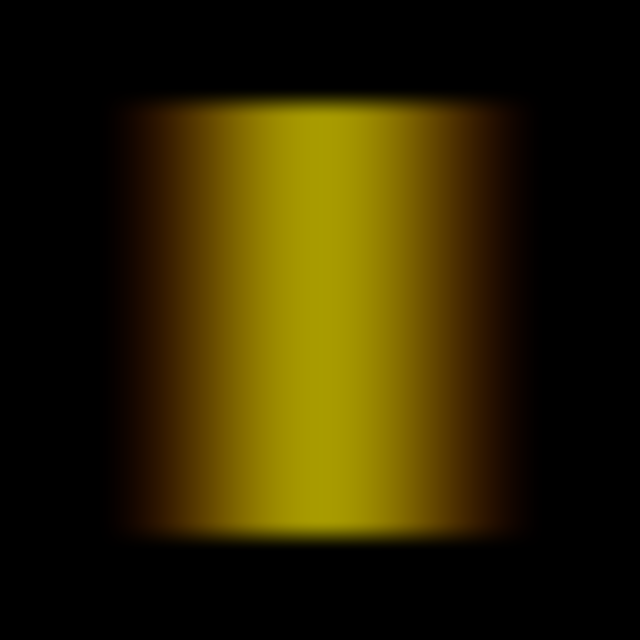
A Shadertoy shader for this background:

```glsl
// A soft golden column glowing on black, like a lit cylinder.
// A cosine profile shades it from olive yellow through brown to black,
// and smooth fades close its upper and lower ends.

#define CENTER vec2(0.502, 0.501)
#define HALF_WIDTH 0.350
#define HALF_HEIGHT 0.363
#define END_FADE 0.050
#define FALLOFF 1.5
#define GOLD vec3(0.660, 0.610, 0.0)
#define GREEN_FALLOFF 1.5

const float HALF_PI = 1.5707963;

// Brightness across the column: 1 on the axis, 0 at the sides
float columnProfile(float x) {
    float angle = min(abs(x) / HALF_WIDTH, 1.0) * HALF_PI;
    return pow(max(cos(angle), 0.0), FALLOFF);
}

// Brightness along the column: 1 inside, fading out at both ends
float endFade(float y) {
    return 1.0 - smoothstep(HALF_HEIGHT - END_FADE, HALF_HEIGHT, abs(y));
}

void mainImage(out vec4 fragColor, in vec2 fragCoord) {
    vec2 p = fragCoord / iResolution.xy - CENTER;
    float light = columnProfile(p.x);

    // Green dims sooner than red, which turns the flanks brown
    vec3 tint = vec3(light, pow(light, GREEN_FALLOFF), 0.0);
    vec3 color = GOLD * tint * endFade(p.y);

    fragColor = vec4(color, 1.0);
}
```
